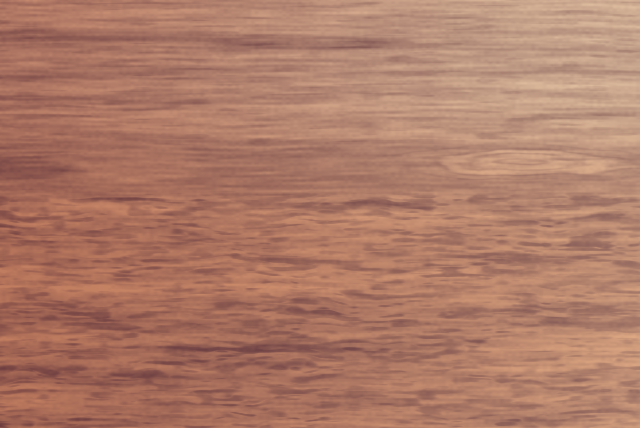
Reproduce this texture procedurally as a WebGL 2 fragment shader.

```glsl
#version 300 es
precision highp float;
// Polished wood board: fine straight grain above, coarse flecked grain below, warm light from the right.

uniform vec2 u_resolution;
out vec4 fragColor;

// Pale wood at the corners of the board, then dark grain at its two ends
const vec3 TOP_LEFT = vec3(0.725, 0.495, 0.405);
const vec3 TOP_RIGHT = vec3(0.85, 0.72, 0.605);
const vec3 LOW_LEFT = vec3(0.725, 0.465, 0.36);
const vec3 LOW_RIGHT = vec3(0.84, 0.635, 0.50);
const vec3 GRAIN_LEFT = vec3(0.39, 0.21, 0.235);
const vec3 GRAIN_RIGHT = vec3(0.53, 0.37, 0.35);

const float SEAM_Y = 0.548;                   // border of the two kinds of grain
const float FIGURE_Y = 0.61;                  // middle of the dark figured band
const float FIGURE_HALF = 0.052;
const vec2 FIBRE_SCALE = vec2(13.0, 165.0);
const vec2 STREAK_SCALE = vec2(1.3, 52.0);
const vec2 FLECK_SCALE = vec2(17.0, 112.0);
const float FLECK_DEPTH = 0.46;
const float FIBRE_DEPTH = 0.30;

float hash(vec2 cell) {
    vec3 q = fract(vec3(cell.xyx) * 0.1031);
    q += dot(q, q.yzx + 33.33);
    return fract((q.x + q.y) * q.z);
}

float noise(vec2 p) {
    vec2 i = floor(p), f = fract(p);
    f = f * f * (3.0 - 2.0 * f);
    return mix(mix(hash(i), hash(i + vec2(1, 0)), f.x),
               mix(hash(i + vec2(0, 1)), hash(i + vec2(1, 1)), f.x), f.y);
}

float fbm(vec2 p) {
    float sum = 0.0, gain = 0.533;
    for (int i = 0; i < 4; i++) {
        sum += gain * noise(p);
        p = mat2(1.98, 0.06, -0.06, 2.03) * p + 17.3;
        gain *= 0.5;
    }
    return sum;
}

// Relative distance from the middle of a ragged lens-shaped growth figure
float lens(vec2 p, vec2 centre, vec2 size) {
    vec2 q = (p - centre) / size;
    return length(q) + 1.0 * (fbm(p * vec2(5.0, 30.0)) - 0.5);
}

// Straight grain: long thin streaks and hairlines
float straightGrain(vec2 p) {
    float broad = fbm(p * vec2(0.8, 19.0) + 4.0);
    float streak = noise(p * STREAK_SCALE + 9.0);
    float hair = noise(p * vec2(3.0, 125.0) + 31.0);
    float pores = smoothstep(0.66, 0.92, noise(p * vec2(15.0, 140.0) + 57.0));
    return 0.20 + 0.32 * (broad - 0.5) + 0.16 * (streak - 0.5)
         + 0.16 * smoothstep(0.72, 0.95, streak) + 0.24 * (hair - 0.5) + 0.16 * pores;
}

// Figured band: dark ground, pale lenses and dark contour rings
float figureGrain(vec2 p) {
    float right = lens(p, vec2(1.24, 0.622), vec2(0.25, 0.034));
    float left = lens(p, vec2(0.31, 0.612), vec2(0.20, 0.048));
    float ground = 0.38 - 0.25 * (1.0 - smoothstep(0.6, 1.1, right));
    ground -= 0.15 * (1.0 - smoothstep(0.75, 1.0, left));
    float rings = 0.5 + 0.5 * sin(right * 15.0 + 1.2);
    ground += 0.22 * rings * rings * (1.0 - smoothstep(0.9, 1.7, right));
    float tongue = lens(p, vec2(0.06, 0.605), vec2(0.17, 0.032));
    ground += 0.18 * (1.0 - smoothstep(0.75, 0.95, tongue));
    return ground + 0.20 * (noise(p * vec2(3.0, 110.0)) - 0.5);
}

// Coarse grain: short wavy flecks of two sizes, loosely gathered in long patches
float fleckGrain(vec2 p) {
    float curl = smoothstep(0.5, 0.85, noise(p * vec2(3.0, 7.0) + 3.0));
    p.y += (0.005 + 0.010 * curl) * (noise(p * vec2(17.0, 30.0)) - 0.5);
    float patches = fbm(p * vec2(1.4, 15.0) + 21.0) - 0.5;
    float coarse = noise(p * FLECK_SCALE + 5.0) + 0.30 * (noise(p * vec2(41.0, 170.0)) - 0.5);
    float slim = noise(p * vec2(29.0, 160.0) + 43.0);
    float depth = 0.45 + 0.8 * noise(p * vec2(7.0, 40.0) + 71.0);
    float flecks = smoothstep(0.52, 0.95, coarse + 0.45 * patches);
    flecks = max(flecks, 0.8 * smoothstep(0.55, 0.95, slim + 0.40 * patches));
    float streak = noise(p * vec2(2.4, 70.0) + 13.0);
    return 0.15 + FLECK_DEPTH * depth * flecks + 0.50 * patches + 0.26 * (streak - 0.5);
}

void main() {
    vec2 p = gl_FragCoord.xy / u_resolution.y;
    float across = gl_FragCoord.x / u_resolution.x;

    // Slow bending of all the fibres
    vec2 g = p;
    g.y += 0.022 * (fbm(p * vec2(1.7, 3.5) + 2.0) - 0.5);
    g.y += 0.004 * (noise(p * vec2(6.0, 18.0)) - 0.5);

    // Darkness of the grain in each zone
    float upper = smoothstep(-0.010, 0.010, g.y - SEAM_Y);
    float band = 1.0 - smoothstep(FIGURE_HALF - 0.012, FIGURE_HALF + 0.012, abs(g.y - FIGURE_Y));
    float grain = mix(straightGrain(g), figureGrain(g), band);
    grain = mix(fleckGrain(g), grain, upper);

    // Thin line on the seam, fine fibres and specks, and a shaded lower part
    float seam = (g.y - SEAM_Y) / 0.003;
    grain += 0.12 * exp(-seam * seam) * noise(p * vec2(9.0, 2.0));
    grain += FIBRE_DEPTH * (noise(g * FIBRE_SCALE) - 0.5);
    grain += 0.12 * (noise(p * vec2(110.0, 170.0)) - 0.5);
    vec2 shade = (p - vec2(0.58, 0.12)) / vec2(0.60, 0.20);
    grain += 0.15 * exp(-dot(shade, shade));

    // Light grows paler to the right, most of all at the top
    float light = mix(pow(across, 1.25), smoothstep(-0.05, 1.0, across), smoothstep(0.3, 0.8, p.y));
    float height = smoothstep(0.40, 0.85, p.y);
    vec3 pale = mix(mix(LOW_LEFT, LOW_RIGHT, light), mix(TOP_LEFT, TOP_RIGHT, light), height);
    vec3 dark = mix(GRAIN_LEFT, GRAIN_RIGHT, light);
    fragColor = vec4(mix(pale, dark, clamp(grain, -0.10, 1.0)), 1.0);
}
```
